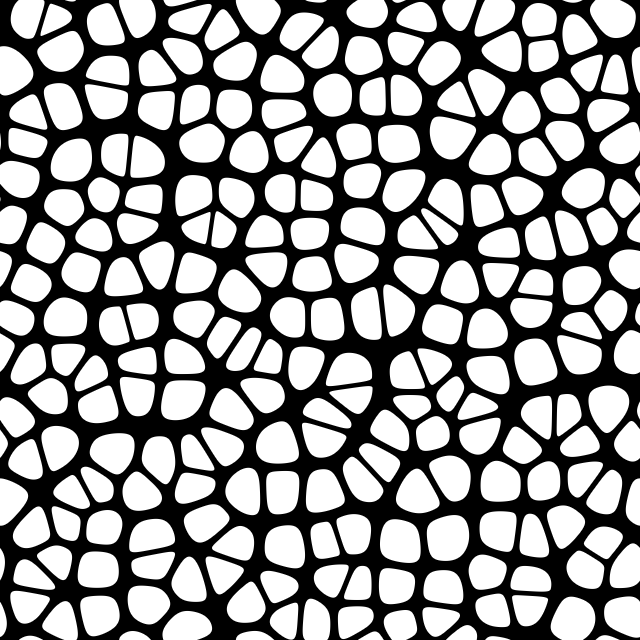
This pattern is drawn by a Shadertoy shader. Its source:

```glsl
// White rounded pebbles on black, one per cell of a wrapping, jittered grid.
// Each pebble is its Voronoi cell shrunk about the seed, its corners rounded
// by blending all the cell's sides with a power norm instead of a hard max.

const float GRID = 15.0;  // pebbles along each side of the tile

vec2 hash2(vec2 p) {
    vec3 q = fract(p.xyx * vec3(0.1031, 0.1030, 0.0973));
    q += dot(q, q.yzx + 33.33);
    return fract((q.xx + q.yz) * q.zy);
}

// Seed position in grid units; the cell index wraps so the tile repeats.
vec2 seedOf(vec2 cell) {
    return cell + 0.07 + 0.86 * hash2(mod(cell, GRID) + 17.0);
}

// Cell whose seed lies nearest to p.
vec2 nearestCell(vec2 p) {
    vec2 best = floor(p);
    float bestDist = 1e3;
    for (int y = -2; y <= 2; y++)
    for (int x = -2; x <= 2; x++) {
        vec2 cell = floor(p) + vec2(x, y);
        float d = distance(p, seedOf(cell));
        if (d < bestDist) {
            bestDist = d;
            best = cell;
        }
    }
    return best;
}

// Approximate distance to the pebble outline, positive inside.
float pebble(vec2 p) {
    vec2 cell = nearestCell(p);
    vec2 seed = seedOf(cell);
    vec2 slope = vec2(0.0);
    float sum = 1e-6;

    for (int y = -2; y <= 2; y++)
    for (int x = -2; x <= 2; x++) {
        if (x == 0 && y == 0) continue;
        vec2 toNeighbour = seedOf(cell + vec2(x, y)) - seed;
        float gap = length(toNeighbour);
        // Side normal, scaled so that the shrunk side lies at 1.
        vec2 side = toNeighbour / gap / max(0.46 * gap - 0.04, 0.03);
        float s = max(dot(p - seed, side), 0.0);
        float s4 = s * s * s * s;
        sum += s4 * s;
        slope += s4 * side;
    }

    // Divide by the gradient to turn the norm into a distance.
    float gradient = length(slope) * pow(sum, -0.8);
    return (1.0 - pow(sum, 0.2)) / max(gradient, 1e-4);
}

void mainImage(out vec4 fragColor, in vec2 fragCoord) {
    vec2 p = fragCoord / iResolution.xy * GRID;
    float pixel = GRID / iResolution.y;
    float white = clamp(pebble(p) / pixel + 0.5, 0.0, 1.0);
    fragColor = vec4(vec3(white), 1.0);
}
```
